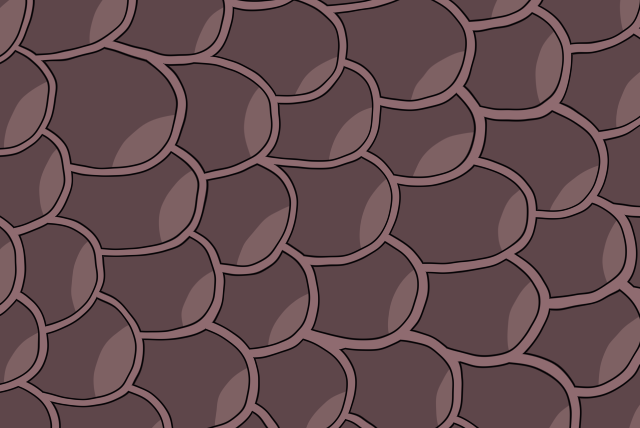
Reproduce this pattern procedurally as a Shadertoy shader.

```glsl
// Overlapping reptile scales with outlined rims and a pale patch on each scale.
#define ACROSS vec2(0.250, -0.030)  // step to the next scale in a row
#define DOWN vec2(0.065, -0.207)    // step to the next row
#define SCALE_SIZE vec2(0.200, 0.132)
#define SQUARENESS 2.5
#define JITTER 0.065
#define RIM_WIDTH 0.0105
#define LINE_WIDTH 0.0038
#define PATCH_RADIUS 0.150
#define SEED vec2(37.0, 11.0)

const vec2 TAIL_SHIFT = vec2(-0.06, 0.0);
const vec3 SKIN = vec3(0.37, 0.275, 0.29);
const vec3 PATCH = vec3(0.495, 0.38, 0.39);
const vec3 RIM = vec3(0.56, 0.42, 0.44);
const vec3 INK = vec3(0.02, 0.01, 0.02);

vec2 hash2(vec2 p) {
    vec3 q = fract(vec3(p.xyx) * vec3(0.1031, 0.1030, 0.0973));
    q += dot(q, q.yzx + 33.33);
    return fract((q.xx + q.yz) * q.zy);
}

// Smooth two-channel value noise in -1..1
vec2 noise2(vec2 p) {
    vec2 i = floor(p), f = fract(p);
    f = f * f * (3.0 - 2.0 * f);
    vec2 low = mix(hash2(i), hash2(i + vec2(1, 0)), f.x);
    vec2 high = mix(hash2(i + vec2(0, 1)), hash2(i + vec2(1, 1)), f.x);
    return 2.0 * mix(low, high, f.y) - 1.0;
}

mat2 rotation(float angle) {
    float c = cos(angle), s = sin(angle);
    return mat2(c, s, -s, c);
}

vec2 scaleCenter(vec2 cell) {
    return cell.x * ACROSS + cell.y * DOWN + JITTER * (hash2(cell + SEED) - 0.5);
}

// Scales further left and higher up lie on top
float depthOf(vec2 center) {
    return center.x - 0.6 * center.y;
}

// Approximate signed distance to a tilted superellipse
float scaleDistance(vec2 p, vec2 cell, vec2 center) {
    vec2 rnd = hash2(cell + SEED + 71.0);
    vec2 q = (p - center) * rotation(-0.17 + 0.5 * (rnd.x - 0.5)) - TAIL_SHIFT;
    vec2 size = SCALE_SIZE * (0.95 + 0.14 * rnd.y);
    vec2 u = abs(q) / size + 1e-4;
    float g = pow(dot(pow(u, vec2(SQUARENESS)), vec2(1)), 1.0 / SQUARENESS);
    vec2 slope = pow(u / g, vec2(SQUARENESS - 1.0)) / size;
    return (g - 1.0) / length(slope);
}

float patchDistance(vec2 p, vec2 cell, vec2 center) {
    vec2 rnd = hash2(cell + SEED + 153.0);
    float angle = mix(-0.85, -0.10, rnd.x);
    vec2 offset = (0.208 + 0.025 * rnd.y) * vec2(cos(angle), sin(angle));
    return length(p - center - offset) - PATCH_RADIUS;
}

void mainImage(out vec4 fragColor, in vec2 fragCoord) {
    float pixel = 1.0 / iResolution.y;
    vec2 uv = fragCoord * pixel;

    // Broad warp for uneven scales, fine warp for a hand-drawn line
    vec2 p = uv + 0.022 * noise2(uv * 3.1 + SEED) + 0.0022 * noise2(uv * 26.0);
    vec2 home = round(inverse(mat2(ACROSS, DOWN)) * p);

    // Find the topmost scale covering this point
    float topDepth = 1e3, inside = 1e3, patchDist = 1e3;
    for (int n = 0; n < 25; n++) {
        vec2 cell = home + vec2(n % 5 - 2, n / 5 - 2);
        vec2 center = scaleCenter(cell);
        float d = scaleDistance(p, cell, center);
        float depth = depthOf(center);
        if (d < 0.0 && depth < topDepth) {
            topDepth = depth;
            inside = -d;
            patchDist = patchDistance(p, cell, center);
        }
    }

    // Distance to the visible border, including the scales lying above
    for (int n = 0; n < 25; n++) {
        vec2 cell = home + vec2(n % 5 - 2, n / 5 - 2);
        vec2 center = scaleCenter(cell);
        if (depthOf(center) < topDepth)
            inside = min(inside, abs(scaleDistance(p, cell, center)));
    }

    // Rims grow thicker toward the lower right
    float rim = RIM_WIDTH * (0.85 + 0.17 * (uv.x - uv.y + 0.5) + 0.2 * noise2(uv * 4.0 + 9.0).x);
    float soft = 0.7 * pixel;
    vec3 color = mix(PATCH, SKIN, smoothstep(-soft, soft, patchDist));
    color = mix(RIM, color, smoothstep(-soft, soft, inside - rim));
    float line = abs(inside - rim) - 0.5 * LINE_WIDTH;
    color = mix(INK, color, smoothstep(-soft, soft, line));
    fragColor = vec4(color, 1.0);
}
```
